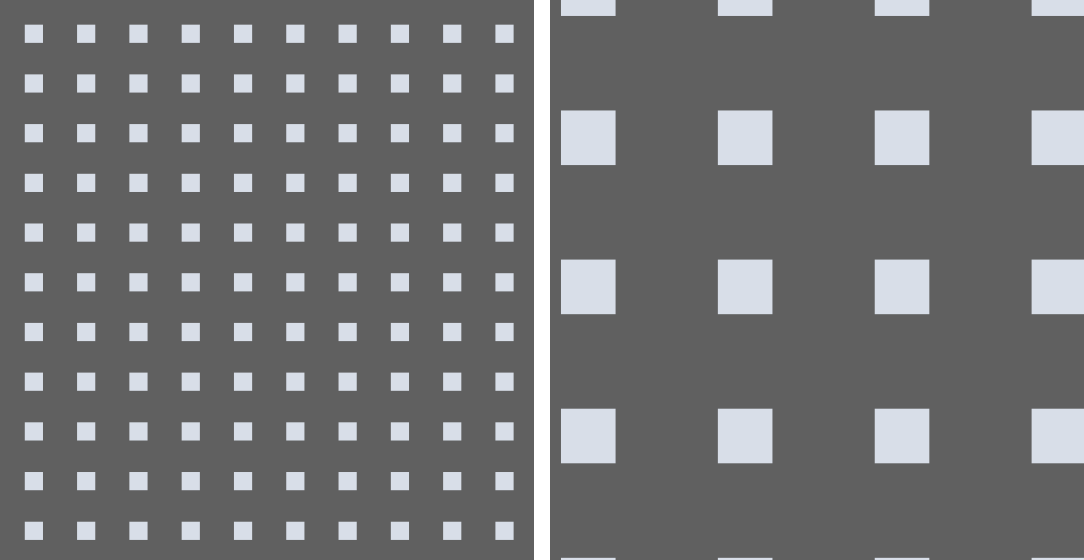
Left, the full canvas; right, a detail of the centre.
Give the GLSL for this pattern, as a WebGL 1 fragment shader.

```glsl
precision highp float;

uniform vec2 u_resolution;

// Lengths are fractions of the canvas height
#define GRID_COUNT vec2(10.0, 11.0)
#define GRID_PITCH vec2(0.09338, 0.08876)
#define FIRST_CENTER vec2(0.0605, 0.0521)
#define SQUARE_SIZE 0.0325
#define GROUND_COLOR vec3(0.376, 0.376, 0.376)
#define SQUARE_COLOR vec3(0.847, 0.871, 0.910)

// Offset from the center of the nearest square in the finite grid
vec2 nearestCellOffset(vec2 point) {
    vec2 gridPoint = point - FIRST_CENTER;
    vec2 cell = floor(gridPoint / GRID_PITCH + 0.5);
    return gridPoint - clamp(cell, vec2(0.0), GRID_COUNT - 1.0) * GRID_PITCH;
}

// Share of the pixel covered by a centered square
float squareCoverage(vec2 offset, float size, float pixel) {
    vec2 inset = 0.5 * size - abs(offset);
    vec2 coverage = clamp(inset / pixel + 0.5, 0.0, 1.0);
    return coverage.x * coverage.y;
}

void main() {
    float pixel = 1.0 / u_resolution.y;
    vec2 point = gl_FragCoord.xy * pixel;

    float square = squareCoverage(nearestCellOffset(point), SQUARE_SIZE, pixel);
    gl_FragColor = vec4(mix(GROUND_COLOR, SQUARE_COLOR, square), 1.0);
}
```
